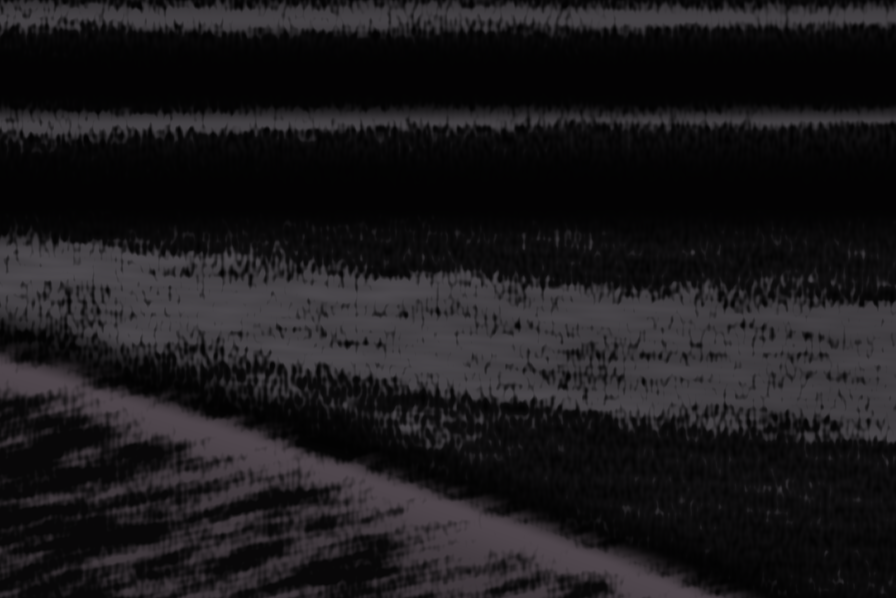
Write a Shadertoy shader that draws this texture.

```glsl
// Draped black velvet: two far folds, a wide brushed sheen and a soft near fold.
#define SHEEN_COLOR vec3(0.305, 0.293, 0.312)
#define NAP_COLOR vec3(0.072, 0.068, 0.074)
#define SHADOW_COLOR vec3(0.010, 0.009, 0.011)
#define WARM_TINT vec3(1.05, 0.97, 1.0)
#define TUFT_SCALE vec2(125.0, 58.0)
#define STREAK_SCALE vec2(3.5, 27.0)
#define STRIPE_SCALE vec2(4.5, 25.0)
#define TUFT_AMOUNT 0.55
#define STREAK_AMOUNT 0.75
#define STRIPE_SLANT 0.22

// Pseudo-random unit gradient for one lattice point
vec2 latticeGradient(vec2 cell) {
    uvec2 k = uvec2(ivec2(cell)) * uvec2(1597u, 3571u);
    uint h = (k.x ^ k.y) * 27183u;
    h = (h ^ (h >> 15)) * 31847u;
    h ^= h >> 13;
    float angle = float(h & 65535u) * 6.2832 / 65536.0;
    return vec2(cos(angle), sin(angle));
}

float gradientNoise(vec2 p) {
    vec2 cell = floor(p), f = p - cell;
    vec2 w = f * f * f * (f * (f * 6.0 - 15.0) + 10.0);
    vec2 e = vec2(1.0, 0.0);
    float a = dot(latticeGradient(cell), f);
    float b = dot(latticeGradient(cell + e.xy), f - e.xy);
    float c = dot(latticeGradient(cell + e.yx), f - e.yx);
    float d = dot(latticeGradient(cell + e.xx), f - e.xx);
    return mix(mix(a, b, w.x), mix(c, d, w.x), w.y);
}

float layeredNoise(vec2 p) {
    float sum = 0.0, gain = 0.6;
    for (int i = 0; i < 3; i++) {
        sum += gain * gradientNoise(p);
        p = p * vec2(2.3, 1.9) + 17.3;
        gain *= 0.6;
    }
    return sum;
}

// Bell profile with its own width on each side of the crest
float crest(float d, float above, float below) {
    float k = d / (d < 0.0 ? above : below);
    return exp(-k * k);
}

// Turns a smooth light level into ragged brushed fibre coverage
float brushed(float level, float grain) {
    return smoothstep(0.2, 0.78, level + grain);
}

void mainImage(out vec4 fragColor, in vec2 fragCoord) {
    vec2 uv = fragCoord / iResolution.xy;
    float u = uv.x, down = 1.0 - uv.y;
    vec2 cloth = vec2(fragCoord.x / iResolution.y, down);

    // Fibre grain and long streaks
    float tuft = gradientNoise(cloth * TUFT_SCALE)
               + 0.5 * gradientNoise(cloth * TUFT_SCALE * 0.47 + 31.0);
    float streak = layeredNoise((cloth - vec2(0.0, 0.05 * cloth.x)) * STREAK_SCALE + 5.0);
    float grain = TUFT_AMOUNT * tuft + STREAK_AMOUNT * streak;

    // Two far folds, thinner and smoother toward the right
    float farGrain = grain * mix(1.0, 0.5, u);
    float first = crest(down - 0.022 - 0.008 * u, 0.026, mix(0.038, 0.018, u));
    float second = crest(down - 0.198 + 0.004 * u, 0.022, mix(0.033, 0.015, u));
    float farSheen = brushed(0.78 * max(first, second), farGrain);
    float farNap = crest(down - 0.035, 0.05, 0.035) + crest(down - 0.21, 0.025, 0.045);
    vec3 color = mix(SHADOW_COLOR, NAP_COLOR, clamp(farNap * (0.6 + tuft), 0.0, 1.0));
    color = mix(color, SHEEN_COLOR * 0.88, farSheen * min(1.0, farNap));

    // Wide brushed sheen across the middle
    float upper = 0.385 + u * (0.20 - 0.09 * u);
    float lower = 0.575 + u * (0.24 - 0.06 * u);
    float band = smoothstep(upper - 0.025, upper + 0.03, down)
               * (1.0 - smoothstep(lower - 0.07, lower + 0.035, down));
    float plain = smoothstep(0.345, 0.43, down);
    float napLight = (0.72 + 0.55 * tuft + 0.7 * streak) * mix(1.0, 0.72, smoothstep(0.8, 1.0, down));
    color = mix(color, NAP_COLOR * max(napLight, 0.15), plain);
    float fringe = crest(down - lower - 0.035, 0.03, 0.035) * (1.0 - smoothstep(0.45, 0.75, u))
                 + 0.5 * crest(down - upper + 0.025, 0.035, 0.02);
    float middleSheen = brushed(0.8 * band + 0.24 * fringe, grain);
    float fade = mix(0.98, 0.86, u) * (0.94 + 0.3 * streak);
    color = mix(color, SHEEN_COLOR * fade, middleSheen * plain);

    // Contact shadow above the near fold
    float ridge = 0.595 + u * (0.42 + 0.10 * u);
    float d = down - ridge;
    color *= 1.0 - 0.6 * crest(d + 0.045, 0.03, 0.06);

    // Near fold: soft crest with slanted bare stripes below it
    vec2 slanted = vec2(cloth.x, down + STRIPE_SLANT * cloth.x);
    float stripe = layeredNoise(slanted * STRIPE_SCALE + 43.0);
    float crestLight = crest(d - 0.018, 0.030, 0.065);
    float body = mix(0.36, 0.55, smoothstep(0.1, 0.6, u));
    float hollow = 0.18 * crest(down - 0.73, 0.07, 0.10) * (1.0 - smoothstep(0.0, 0.25, u));
    float foldLevel = max(body - hollow, 0.88 * crestLight);
    float foldGrain = 1.15 * stripe * (1.0 - 0.45 * crestLight) + 0.22 * tuft;
    float foldSheen = brushed(foldLevel, foldGrain);
    vec3 foldColor = mix(NAP_COLOR * 0.42, SHEEN_COLOR * WARM_TINT * mix(0.78, 0.98, crestLight), foldSheen);
    foldColor *= smoothstep(-0.045, 0.02, d + 0.012 * stripe);
    color = mix(color, foldColor, smoothstep(-0.05, -0.015, d));

    fragColor = vec4(clamp(color, 0.0, 1.0), 1.0);
}
```
